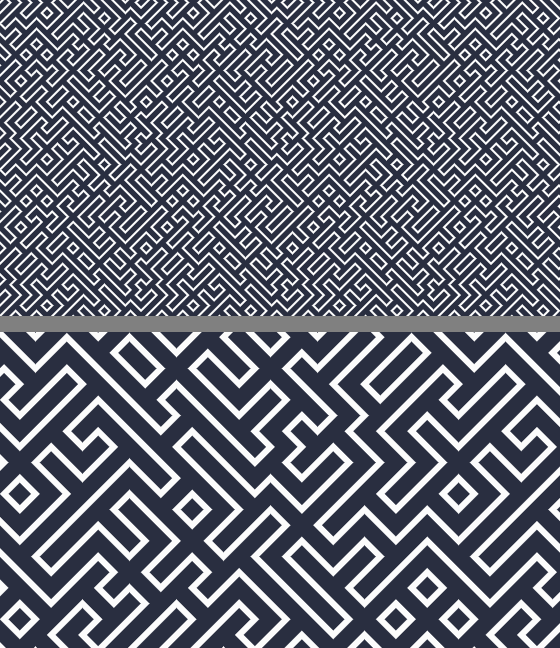
Top: the whole. Bottom: its middle third, enlarged.
A Shadertoy shader for this pattern:

```glsl
const vec3 INK = vec3(0.16, 0.18, 0.25);
const vec3 LINE = vec3(0.99);
const float HALF_DIAGONAL = 0.01653; // half a cell's diagonal, in canvas heights
const float LINE_WIDTH = 0.28;       // in cells
const float REPEAT = 28.0;           // half diagonals before the maze repeats
const float MEAN_HEIGHT = 1.12;      // between 1 and 2 favours rising lines
const float ROUGHNESS = 0.84;        // ROUGHNESS plus wave slope stays below 1
const float BROAD_WAVE = 0.25;
const float CROSS_WAVE = 0.1;
const float FLIP_CHANCE = 0.45;      // breaks long stripes into short loops
const float TAU = 6.2831853;

float hash(vec2 p) {
    vec3 q = fract(vec3(p.xyx) * vec3(0.1031, 0.1030, 0.0973));
    q += dot(q, q.yzx + 33.33);
    return fract((q.x + q.y) * q.z);
}

float parity(vec2 cell) {
    return mod(cell.x + cell.y, 2.0);
}

// Position of a cell inside the repeating block
vec2 blockPlace(vec2 cell) {
    return mod(vec2(cell.x + cell.y, cell.y - cell.x), REPEAT);
}

// Integer height of a cell; neighbours always differ by exactly one
float terrainHeight(vec2 cell) {
    vec2 place = blockPlace(cell);
    vec2 phase = TAU * place / REPEAT;
    float terrain = MEAN_HEIGHT + ROUGHNESS * (hash(place + 7.0) - 0.5);
    terrain += BROAD_WAVE * (sin(phase.x + 0.7) + sin(phase.y + 2.1));
    terrain += CROSS_WAVE * (sin(phase.x + phase.y + 4.0) + sin(phase.x - phase.y + 1.3));
    float odd = parity(cell);
    return odd + 2.0 * floor((terrain - odd) * 0.5 + 0.5);
}

// Odd cells between four equal neighbours may flip from peak to pit
float cellHeight(vec2 cell) {
    float own = terrainHeight(cell);
    if (parity(cell) < 0.5 || hash(blockPlace(cell) + 61.0) > FLIP_CHANCE) return own;
    float east = terrainHeight(cell + vec2(1.0, 0.0));
    float west = terrainHeight(cell - vec2(1.0, 0.0));
    float north = terrainHeight(cell + vec2(0.0, 1.0));
    float south = terrainHeight(cell - vec2(0.0, 1.0));
    bool level = east == west && east == north && east == south;
    return level ? 2.0 * east - own : own;
}

// Distance to the maze lines; two lines meet at every lattice corner
float mazeDistance(vec2 p) {
    vec2 cell = floor(p);
    vec2 local = p - cell - 0.5;
    vec2 toCorner = 0.5 - abs(local);
    float dist = max(toCorner.x, toCorner.y); // square joints
    float own = cellHeight(cell);
    float flip = 1.0 - 2.0 * parity(cell);

    for (int i = 0; i < 4; i++) {
        bool sideways = i < 2;
        float way = (i % 2 == 0) ? 1.0 : -1.0;
        vec2 dir = sideways ? vec2(way, 0.0) : vec2(0.0, way);
        float drop = (own - cellHeight(cell + dir)) * flip;
        bool drawn = sideways ? drop > 0.0 : drop < 0.0;
        if (drawn) dist = min(dist, 0.5 - dot(local, dir));
    }
    return dist;
}

void mainImage(out vec4 fragColor, in vec2 fragCoord) {
    // Lattice turned by 45 degrees
    vec2 p = fragCoord / (iResolution.y * HALF_DIAGONAL);
    vec2 lattice = 0.5 * vec2(p.x - p.y, p.x + p.y);
    float pixel = 1.0 / (iResolution.y * HALF_DIAGONAL * sqrt(2.0));

    float edge = mazeDistance(lattice) - 0.5 * LINE_WIDTH;
    float cover = clamp(0.5 - edge / pixel, 0.0, 1.0);
    fragColor = vec4(mix(INK, LINE, cover), 1.0);
}
```
